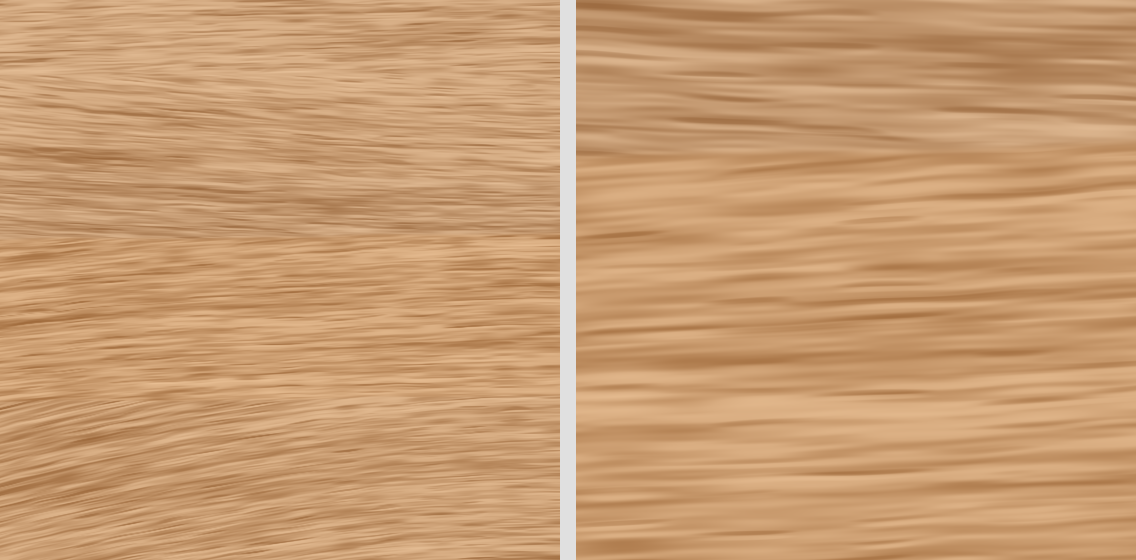
Left: the whole. Right: its middle third, enlarged.
This texture is drawn by a three.js fragment shader. Its source:

```glsl
// Pale oak boards with bending horizontal grain, fine fibres and short dark pores.
varying vec2 vUv;

float hash(vec2 p) {
  vec3 q = fract(vec3(p.xyx) * 0.1031);
  q += dot(q, q.yzx + 33.33);
  return fract((q.x + q.y) * q.z);
}

// Smooth value noise from -1 to 1
float noise(vec2 p) {
  vec2 i = floor(p);
  vec2 f = fract(p);
  f = f * f * (3.0 - 2.0 * f);
  float low = mix(hash(i), hash(i + vec2(1.0, 0.0)), f.x);
  float high = mix(hash(i + vec2(0.0, 1.0)), hash(i + vec2(1.0, 1.0)), f.x);
  return 2.0 * mix(low, high, f.y) - 1.0;
}

// Noise drawn out along the grain
float streak(vec2 grain, float along, float across, float seed) {
  return noise(grain * vec2(along, across) + vec2(seed * 17.3, seed * 41.7 + 90.0));
}

// One board: slope bends the grain, tone lightens it, warmth makes it more orange
vec3 board(vec2 p, float seed, float slope, float tone, float warmth) {
  // Follow the curved growth lines, with a slow drift and a small wobble
  vec2 grain = p;
  grain.y -= slope * (p.x - 0.45 * p.x * p.x);
  grain.y += 0.005 * streak(p, 2.5, 6.0, seed);
  grain.y += 0.0011 * streak(p, 20.0, 50.0, seed + 1.0);

  // Layers from broad bands down to single fibres
  float light = tone;
  light += 0.13 * streak(grain, 1.0, 22.0, seed + 2.0);
  light += 0.20 * streak(grain, 1.6, 75.0, seed + 3.0);
  light += 0.27 * streak(grain, 4.5, 150.0, seed + 4.0);
  light += 0.30 * streak(grain, 13.0, 250.0, seed + 5.0);
  light += 0.30 * streak(grain, 24.0, 370.0, seed + 6.0);

  // Long thin dark growth lines that fade in and out
  float ring = 1.0 - abs(streak(grain, 0.6, 42.0, seed + 7.0));
  float presence = smoothstep(-0.2, 0.6, streak(grain, 2.0, 16.0, seed + 8.0));
  light -= 0.50 * smoothstep(0.86, 1.0, ring) * presence;

  // Fine pores, each with a pale lip below
  float pore = streak(grain, 13.0, 210.0, seed + 9.0);
  float lip = streak(grain + vec2(0.0, 0.003), 13.0, 210.0, seed + 9.0);
  light -= 0.45 * smoothstep(0.35, 0.85, pore);
  light += 0.25 * smoothstep(0.35, 0.85, lip);

  // Soften the extremes, then tint from brown to cream
  light = min(light, 0.95 + 0.5 * (light - 0.95));
  light = max(light, 0.5 * light);
  vec3 color = mix(vec3(0.67, 0.48, 0.31), vec3(0.85, 0.69, 0.53), light);
  return color + warmth * vec3(0.012, -0.006, -0.026);
}

void main() {
  vec2 p = vUv;
  float leftSide = 1.0 - smoothstep(0.0, 0.65, p.x);
  float jointY = p.y + 0.003 * noise(vec2(p.x * 9.0, 4.0)) - 0.012 * p.x;

  // Shading within the boards: dusky lower left, pale strips above two joints
  float dusk = leftSide * smoothstep(0.02, 0.27, p.y);
  float paleLow = 1.0 - smoothstep(0.285, 0.36, p.y);
  float paleHigh = 1.0 - smoothstep(0.86, 0.91, p.y);

  // Stack the boards from bottom to top across soft joints
  vec3 color = board(p, 1.0, 0.24, 0.70 - 0.30 * dusk, 0.2);
  vec3 middle = board(p, 2.0, 0.10, 0.62 + 0.16 * paleLow - 0.06 * leftSide, 0.6);
  color = mix(color, middle, smoothstep(0.280, 0.285, jointY));
  vec3 dull = board(p, 3.0, -0.05, 0.65 - 0.10 * leftSide, -0.3);
  color = mix(color, dull, smoothstep(0.568, 0.576, jointY));
  vec3 curved = board(p, 4.0, -0.10, 0.70, -0.1);
  color = mix(color, curved, smoothstep(0.680, 0.692, jointY + 0.02 * p.x - 0.015 * leftSide));
  vec3 upper = board(p, 5.0, 0.04, 0.68 + 0.14 * paleHigh, -0.1);
  color = mix(color, upper, smoothstep(0.855, 0.868, jointY));

  gl_FragColor = vec4(color, 1.0);
}
```
